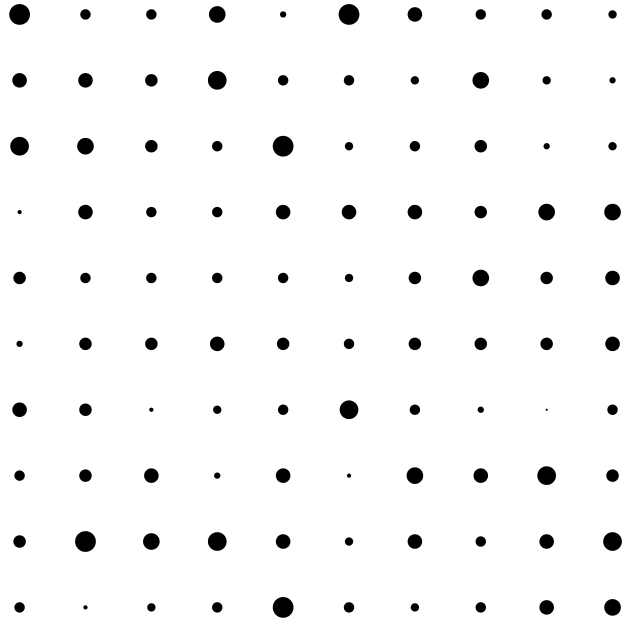
Give the GLSL for this pattern, as a Shadertoy shader.

```glsl
const vec3 PAPER = vec3(1.0);
const vec3 INK = vec3(0.0);
const float SPACING = 0.10491;               // dot pitch, in canvas heights
const vec2 FIRST_DOT = vec2(0.0312, 0.0230); // from the top left corner
const float RADIUS_STEP = 0.00165;
const float MAX_LEVEL = 10.0;

// Two independent values in 0..1 per cell, without sine
vec2 hash22(vec2 cell) {
    vec3 q = fract(vec3(cell.xyx) * vec3(0.1031, 0.1030, 0.0973));
    q += dot(q, q.yzx + 33.33);
    return fract((q.xx + q.yz) * q.zy);
}

// Whole size steps, with middle sizes the most common
float sizeLevel(vec2 cell, float maxLevel) {
    vec2 h = hash22(cell + 17.0);
    return min(floor(1.5 + maxLevel * 0.5 * (h.x + h.y)), maxLevel);
}

float discCoverage(vec2 p, float radius, float pixel) {
    return clamp(0.5 + (radius - length(p)) / pixel, 0.0, 1.0);
}

float dotGrid(vec2 p, vec2 origin, float spacing, float pixel) {
    vec2 grid = (p - origin) / spacing;
    vec2 cell = floor(grid + 0.5);
    float radius = RADIUS_STEP * sizeLevel(cell, MAX_LEVEL);
    return discCoverage((grid - cell) * spacing, radius, pixel);
}

void mainImage(out vec4 fragColor, in vec2 fragCoord) {
    float pixel = 1.0 / iResolution.y;
    vec2 p = vec2(fragCoord.x, iResolution.y - fragCoord.y) * pixel;
    float ink = dotGrid(p, FIRST_DOT, SPACING, pixel);
    fragColor = vec4(mix(PAPER, INK, ink), 1.0);
}
```
